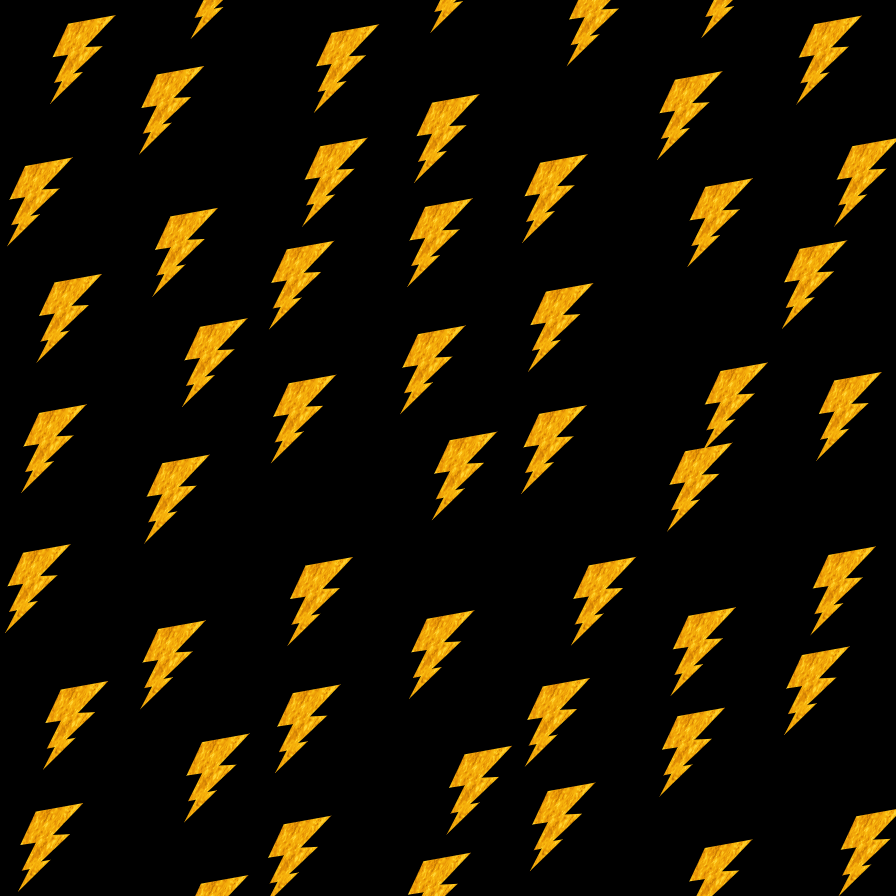
This pattern is drawn by a WebGL 2 fragment shader. Its source:

```glsl
#version 300 es
precision highp float;
// Scattered gold foil lightning bolts on black.
uniform vec2 u_resolution;
out vec4 fragColor;

// Integer hash: two values in 0..1 for each lattice point.
vec2 hash2(vec2 cell) {
    uvec2 v = uvec2(ivec2(cell)) * 1664525u + 1013904223u;
    v.x += v.y * 1664525u;
    v.y += v.x * 1664525u;
    v ^= v >> 16u;
    v.x += v.y * 1664525u;
    v.y += v.x * 1664525u;
    v ^= v >> 16u;
    return vec2(v >> 8u) / 16777216.0;
}

float valueNoise(vec2 p) {
    vec2 i = floor(p), f = fract(p);
    f = f * f * (3.0 - 2.0 * f);
    return mix(mix(hash2(i).x, hash2(i + vec2(1, 0)).x, f.x),
               mix(hash2(i + vec2(0, 1)).x, hash2(i + vec2(1, 1)).x, f.x), f.y);
}

// Signed distance to the bolt outline, about 114 units tall.
float boltDistance(vec2 p) {
    const vec2 outline[11] = vec2[11](
        vec2(-20, 46), vec2(41, 57), vec2(2, 16), vec2(24, 17),
        vec2(-13, -18), vec2(-1, -16), vec2(-43, -57), vec2(-28, -28),
        vec2(-38, -30), vec2(-20, 6), vec2(-40, 3));
    float d2 = 1e9, side = 1.0;
    for (int i = 0, j = 10; i < 11; j = i, i++) {
        vec2 edge = outline[j] - outline[i], w = p - outline[i];
        vec2 b = w - edge * clamp(dot(w, edge) / dot(edge, edge), 0.0, 1.0);
        d2 = min(d2, dot(b, b));
        bvec3 crossing = bvec3(p.y >= outline[i].y, p.y < outline[j].y,
                               edge.x * w.y > edge.y * w.x);
        if (all(crossing) || !any(crossing)) side = -side;
    }
    return side * sqrt(d2);
}

// Foil with slanted brushed ridges, fine grain and bright flecks.
vec3 goldFoil(vec2 q) {
    vec2 r = vec2(0.88 * q.x - 0.47 * q.y, 0.47 * q.x + 0.88 * q.y);
    r.x += 2.0 * valueNoise(q * 0.12);
    float ridges = valueNoise(r * vec2(0.35, 0.09) + 40.0);
    float grain = valueNoise(r * vec2(0.75, 0.35) + 90.0);
    float sheen = smoothstep(-22.0, 8.0, r.x);
    float tone = 0.5 * ridges + 0.5 * grain;
    vec3 gold = mix(vec3(0.90, 0.56, 0.02), vec3(0.98, 0.73, 0.05),
                    smoothstep(0.2, 0.8, tone + 0.12 * sheen));
    float fleck = smoothstep(0.66, 0.9, tone + 0.1 * sheen);
    gold = mix(gold, vec3(1.0, 0.86, 0.25), 0.75 * fleck);
    return gold * (1.0 - 0.14 * smoothstep(0.35, 0.1, tone));
}

void main() {
    vec2 p = gl_FragCoord.xy / u_resolution.y * 6.9;
    float nearest = 1e9;
    vec2 local = vec2(0.0);

    // Jittered grid; every other column sits half a cell higher.
    for (int i = -1; i <= 1; i++) {
        float column = floor(p.x) + float(i);
        float lift = 0.5 * mod(column, 2.0);
        for (int j = -1; j <= 1; j++) {
            vec2 cell = vec2(column, floor(p.y - lift) + float(j));
            vec2 jitter = (hash2(cell + 17.0) - 0.5) * vec2(0.46, 0.48);
            vec2 q = (p - cell - vec2(0.5, 0.5 + lift) - jitter) * 1152.0 / 6.9;
            float d = boltDistance(q);
            if (d < nearest) { nearest = d; local = q; }
        }
    }

    // Edge coverage one pixel wide.
    float pixel = 1152.0 / u_resolution.y;
    float coverage = clamp(0.5 - nearest / pixel, 0.0, 1.0);
    fragColor = vec4(goldFoil(local) * coverage, 1.0);
}
```
